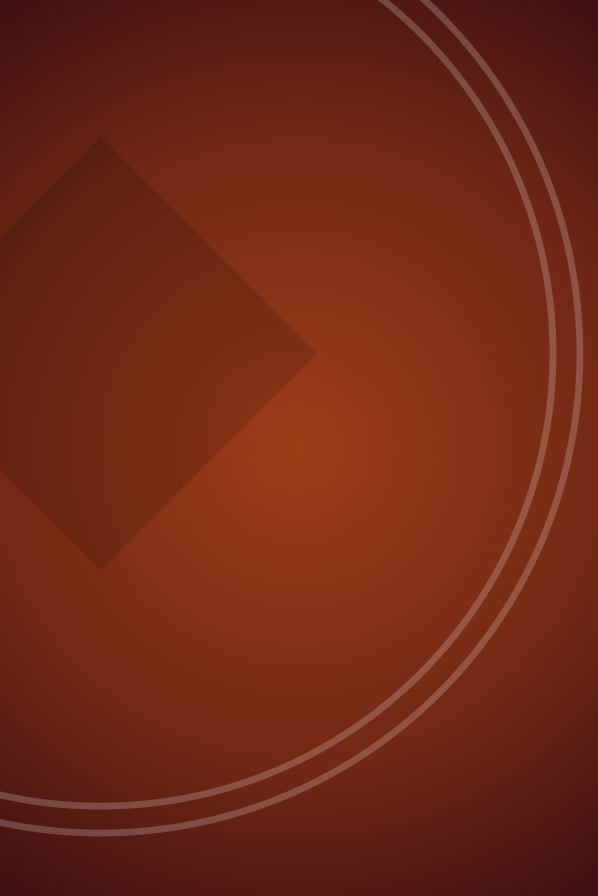
This background is drawn by a Shadertoy shader. Its source:

```glsl
// Warm rust glow with a shaded diamond and two thin concentric rings.

#define GLOW_CORE   vec3(0.620, 0.235, 0.100)
#define GLOW_MID    vec3(0.440, 0.156, 0.078)
#define GLOW_EDGE   vec3(0.235, 0.060, 0.066)
#define MID_STOP    0.6
#define MOTIF       vec2(0.112, 0.6055)  // shared centre, in canvas heights
#define DIAMOND     0.2422               // half diagonal
#define SHADE       0.13
#define RING_RADIUS 0.5052
#define RING_GAP    0.0300
#define RING_WIDTH  0.0076
#define RING_ALPHA  0.2

// Coverage of a shape from its signed distance, softened over one pixel
float coverage(float dist, float pixel) {
    return clamp(0.5 - dist / pixel, 0.0, 1.0);
}

// Three-stop radial gradient; t runs from the centre (0) to the corners (1)
vec3 glow(float t) {
    vec3 inner = mix(GLOW_CORE, GLOW_MID, clamp(t / MID_STOP, 0.0, 1.0));
    return mix(inner, GLOW_EDGE, clamp((t - MID_STOP) / (1.0 - MID_STOP), 0.0, 1.0));
}

void mainImage(out vec4 fragColor, in vec2 fragCoord) {
    float pixel = 1.0 / iResolution.y;
    vec2 uv = fragCoord * pixel;
    vec2 halfCanvas = 0.5 * iResolution.xy * pixel;

    // Background glow
    vec3 color = glow(length(uv - halfCanvas) / length(halfCanvas));

    // Translucent dark diamond
    vec2 p = uv - MOTIF;
    float diamond = (abs(p.x) + abs(p.y) - DIAMOND) * inversesqrt(2.0);
    color *= 1.0 - SHADE * coverage(diamond, pixel);

    // Pale concentric rings
    for (int i = 0; i < 2; i++) {
        float radius = RING_RADIUS + float(i) * RING_GAP;
        float ring = abs(length(p) - radius) - 0.5 * RING_WIDTH;
        color = mix(color, vec3(1.0), RING_ALPHA * coverage(ring, pixel));
    }

    fragColor = vec4(color, 1.0);
}
```
